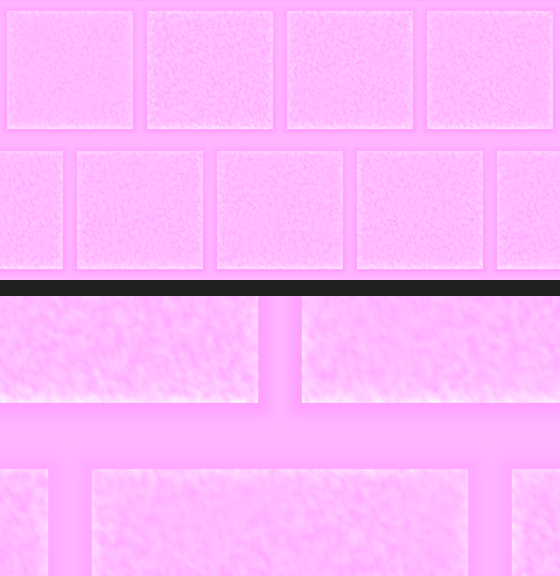
Top: the whole. Bottom: its middle third, enlarged.
Write a Shadertoy shader that draws this pattern.

```glsl
// Two staggered rows of square-cut pink bricks, four to a row, in smooth mortar.
// A box distance gives the soft outer shadow and the glowing inner rim;
// slanted gradient noise pits each face, with roughness varying per brick.

const vec2  CELL          = vec2(0.5);           // brick pitch, canvas height = 1
const vec2  HALF_BRICK    = vec2(0.2240, 0.2105);
const float MORTAR_GREEN  = 0.712;               // red and blue stay at full
const float FACE_GREEN    = 0.722;
const float SHADOW_DEPTH  = 0.085;
const float SHADOW_REACH  = 0.039;
const float RIM_GLOW      = 0.100;
const float RIM_WIDTH     = 0.010;
const float BASE_GLOW     = 0.070;               // extra light along the lower edge
const float BASE_WIDTH    = 0.017;
const float GRAIN_FREQ    = 76.0;
const float GRAIN_DEPTH   = 0.105;
const float SEAM_WIDTH    = 0.003;
const float SEAM_DEPTH    = 0.065;

float hash(vec2 p) {
    vec3 q = fract(vec3(p.xyx) * 0.1031);
    q += dot(q, q.yzx + 33.33);
    return fract((q.x + q.y) * q.z);
}

float cornerSlope(vec2 corner, vec2 offset) {
    float angle = 6.28318 * hash(corner);
    return dot(vec2(cos(angle), sin(angle)), offset);
}

float gradientNoise(vec2 p) {
    vec2 i = floor(p), f = fract(p);
    vec2 u = f * f * f * (f * (f * 6.0 - 15.0) + 10.0);
    vec2 e = vec2(1.0, 0.0);
    float low  = mix(cornerSlope(i, f), cornerSlope(i + e, f - e), u.x);
    float high = mix(cornerSlope(i + e.yx, f - e.yx),
                     cornerSlope(i + e.xx, f - e.xx), u.x);
    return mix(low, high, u.y);
}

// Short slanted flecks over a finer grit.
float stoneGrain(vec2 p) {
    vec2 slanted = vec2(p.x + 0.45 * p.y, 0.75 * p.y - 0.2 * p.x);
    vec2 warp = 0.5 * vec2(gradientNoise(p * 0.35), gradientNoise(p * 0.35 + 41.0));
    return 0.75 * gradientNoise(slanted + warp)
         + 0.45 * gradientNoise(slanted * 1.9 + 17.0);
}

void mainImage(out vec4 fragColor, in vec2 fragCoord) {
    float pixel = 1.0 / iResolution.y;
    vec2 uv = fragCoord * pixel;

    // Stagger: lower row is centred on the cell boundary, upper row on the cell.
    vec2 grid = uv / CELL;
    float row = floor(grid.y);
    grid.x += 0.5 * (1.0 - mod(row, 2.0));
    vec2 id = floor(grid);
    vec2 local = (fract(grid) - 0.5) * CELL;

    vec2 q = abs(local) - HALF_BRICK;
    float dist = length(max(q, 0.0)) + min(max(q.x, q.y), 0.0);

    // Mortar, darkest right beside the bricks and below them.
    float falloff = smoothstep(SHADOW_REACH, 0.0, max(dist, 0.0));
    float below = mix(0.6, 1.0, smoothstep(0.22, -0.22, local.y));
    float mortar = MORTAR_GREEN - SHADOW_DEPTH * below * falloff * falloff;

    // Pitted face, with smoother patches and a different roughness per brick.
    vec2 grainPos = local + 3.7 * id + 20.0;
    float patches = 1.0 + 0.65 * gradientNoise(grainPos * 9.0);
    float roughness = mix(0.75, 1.2, hash(id + 7.0)) * patches;
    float grain = stoneGrain(grainPos * GRAIN_FREQ);
    float face = FACE_GREEN + 0.015 * gradientNoise(grainPos * 14.0 + 5.0)
               + GRAIN_DEPTH * roughness * grain;

    // Light catching on the rim, broken up by the grain.
    float inside = max(-dist, 0.0);
    float rise = max(local.y + HALF_BRICK.y, 0.0);
    face += RIM_GLOW * exp(-inside / RIM_WIDTH) * (1.0 + 0.6 * grain);
    face += BASE_GLOW * exp(-rise / BASE_WIDTH);

    float coverage = smoothstep(0.7 * pixel, -0.7 * pixel, dist);
    float green = mix(mortar, face, coverage);

    // Thin dark seam along the top.
    green -= SEAM_DEPTH * smoothstep(-pixel, pixel, uv.y - 1.0 + SEAM_WIDTH);

    fragColor = vec4(1.0, clamp(green, 0.55, 0.95), 1.0, 1.0);
}
```
